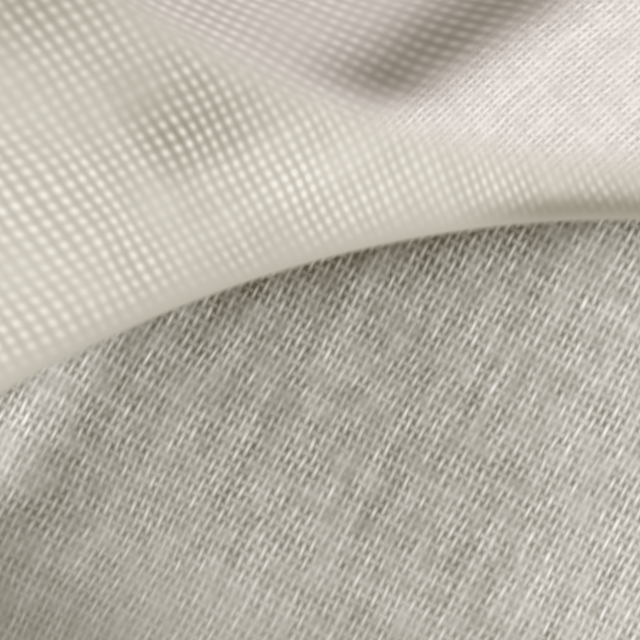
Give the GLSL for this texture, as a WebGL 1 fragment shader.

```glsl
precision highp float;
// Folded natural linen: a soft overlapping fold above a sharply woven lower layer.
uniform vec2 u_resolution;

#define LOWER_THREADS vec2(82.0, 60.0)
#define FOLD_THREADS vec2(58.0, 50.0)
#define BACK_THREADS vec2(74.0, 60.0)
#define PATCH_THREADS vec2(98.0, 86.0)
#define LOWER_CONTRAST 0.56
#define FOLD_CONTRAST 0.23
#define BACK_CONTRAST 0.22
#define SLUB 0.24
#define WOBBLE 0.014
#define EDGE_SOFTNESS 0.006
#define SHADOW_COLOR vec3(0.46, 0.435, 0.38)
#define LIGHT_COLOR vec3(0.90, 0.88, 0.855)

const float PI = 3.14159;

float hash(vec2 p) {
  vec3 q = fract(vec3(p.xyx) * 0.1031);
  q += dot(q, q.yzx + 33.33);
  return fract((q.x + q.y) * q.z);
}

float noise(vec2 p) {
  vec2 i = floor(p), f = fract(p);
  f = f * f * (3.0 - 2.0 * f);
  return mix(mix(hash(i), hash(i + vec2(1.0, 0.0)), f.x),
             mix(hash(i + vec2(0.0, 1.0)), hash(i + 1.0), f.x), f.y);
}

// x runs across the warp threads, y along them
vec2 threadAxes(vec2 p, float degrees) {
  float a = radians(degrees);
  return vec2(p.x * sin(a) - p.y * cos(a), p.x * cos(a) + p.y * sin(a));
}

// Long uneven streaks along single threads, stronger in the warp
float slubs(vec2 q) {
  return SLUB * (1.2 * noise(vec2(q.x, q.y * 0.07) + 40.0)
               + 0.8 * noise(vec2(q.x * 0.08, q.y) + 90.0) - 1.0);
}

// Sharp plain weave centred on zero: raised warp, recessed weft, dark gaps
float weave(vec2 q) {
  q += 0.30 * vec2(noise(q * 0.45 + 7.0), noise(q * 0.45 + 63.0));
  vec2 side = 1.0 - 2.0 * mod(floor(q + 0.5), 2.0);
  vec2 wave = cos(PI * q);
  vec2 body = wave * wave;
  float warp = body.x * (0.76 + 0.20 * side.x * wave.y);
  float weft = body.y * (0.48 - 0.16 * side.y * wave.x);
  float gap = 0.35 + 1.3 * noise(q * 0.7 + 17.0);
  float fleck = 0.35 * (noise(q * vec2(1.3, 0.8) + 29.0) - 0.5);
  return (max(warp, weft) - 0.5) * gap + fleck + slubs(q);
}

// Defocused weave: rows of round dots
float softWeave(vec2 q) {
  q += 0.35 * vec2(noise(q * 0.3 + 7.0), noise(q * 0.3 + 63.0));
  vec2 wave = cos(2.0 * PI * q);
  float strength = 0.3 + 1.4 * noise(q * 0.25 + 5.0);
  return (0.36 * wave.x + 0.20 * wave.y + 0.14 * wave.x * wave.y) * strength + slubs(q);
}

float bump(vec2 p, vec2 center, vec2 radius) {
  vec2 r = (p - center) / radius;
  return exp(-dot(r, r));
}

float lowerTone(vec2 p, vec2 bent, float d) {
  float light = 0.47 + 0.24 * smoothstep(0.45, 1.0, p.x - 0.15 * p.y);
  // lit strip and dark hollow slanting down the left side
  vec2 slant = threadAxes(p - vec2(0.05, 0.33), 48.0);
  light += 0.28 * bump(slant, vec2(-0.02, -0.02), vec2(0.06, 0.20));
  light -= 0.16 * bump(slant, vec2(0.09, -0.08), vec2(0.06, 0.22));
  light -= 0.20 * bump(p, vec2(0.0, 0.0), vec2(0.20, 0.12));
  light += 0.09 * bump(p, vec2(0.42, 0.06), vec2(0.25, 0.14));
  light -= 0.56 * exp(d / 0.045) * smoothstep(0.10, 0.50, p.x);
  light += 0.10 * (noise(p * 4.0 + 3.0) - 0.5);
  float focus = mix(0.45, 1.0, smoothstep(0.0, 0.40, p.y + 0.35 * p.x));
  float cloth = weave(threadAxes(bent, 62.0) * LOWER_THREADS);
  return light + cloth * LOWER_CONTRAST * focus;
}

float foldTone(vec2 p, vec2 bent, float d, float ridge) {
  float light = 0.84 - 0.22 * exp(-d / 0.035);
  light -= 0.20 * bump(p, vec2(0.31, 0.82), vec2(0.13, 0.09));
  light -= 0.24 * bump(p, vec2(0.0, 1.02), vec2(0.22, 0.12));
  light += 0.06 * bump(p, vec2(0.47, 0.73), vec2(0.18, 0.06));
  // crease rolling away at the right
  light -= 0.34 * exp(-pow((d - 0.022) / 0.020, 2.0)) * smoothstep(0.68, 0.88, p.x);
  light += 0.08 * (noise(p * 4.0 + 11.0) - 0.5);
  // threads steepen from the left towards the ridge
  bent.x += 0.35 * (p.x - 0.4) * (p.x - 0.4);
  float cloth = softWeave(threadAxes(bent, 119.0) * FOLD_THREADS);
  float streaked = 1.0 + 0.9 * bump(p, vec2(0.37, 0.79), vec2(0.14, 0.10));
  float visible = smoothstep(0.0, 0.06, d) * mix(1.0, 0.5, smoothstep(-0.06, 0.0, ridge));
  return light + cloth * FOLD_CONTRAST * visible * streaked;
}

float backTone(vec2 bent, float ridge, float side, float lit) {
  float light = mix(0.74, 0.97, lit);
  light -= 0.50 * exp(-pow((side + 0.03) / 0.065, 2.0)) * smoothstep(0.0, 0.07, ridge);
  // curved rows in the valley, straight fine threads on the lit patch
  float curve = ridge + 0.04 * noise(bent * 5.0);
  float rows = softWeave(vec2(curve, 0.6 * bent.x - 0.5 * bent.y) * BACK_THREADS);
  float fine = weave(threadAxes(bent, 42.0) * PATCH_THREADS);
  return light + mix(rows * 0.8, fine * 1.4, lit) * BACK_CONTRAST;
}

void main() {
  vec2 p = gl_FragCoord.xy / u_resolution;
  vec2 bent = p + WOBBLE * (vec2(noise(p * 6.0), noise(p * 6.0 + 50.0)) - 0.5);

  // signed distances to the overlapping edge, upper ridge and lit valley side
  float d = p.y - (0.385 + 0.56 * p.x - 0.29 * p.x * p.x);
  float ridge = p.y - (0.75 + 0.39 * (1.0 - p.x) * (1.0 - p.x));
  float side = dot(p - vec2(0.60, 0.84), vec2(0.56, -0.83));
  float lit = smoothstep(-0.02, 0.06, side);

  float onBack = smoothstep(-0.04, 0.04, ridge);
  float onFold = smoothstep(-EDGE_SOFTNESS, EDGE_SOFTNESS, d);
  float upper = mix(foldTone(p, bent, d, ridge), backTone(bent, ridge, side, lit), onBack);
  float tone = mix(lowerTone(p, bent, d), upper, onFold);

  // cream fold, faintly rosy back layer, neutral lower layer
  vec3 color = mix(SHADOW_COLOR, LIGHT_COLOR, clamp(tone, -0.25, 1.10));
  vec3 upperTint = mix(vec3(0.004, 0.003, -0.012), vec3(0.007, -0.003, 0.003), onBack);
  color += mix(vec3(-0.003, 0.002, 0.002), upperTint, onFold);
  gl_FragColor = vec4(color, 1.0);
}
```
